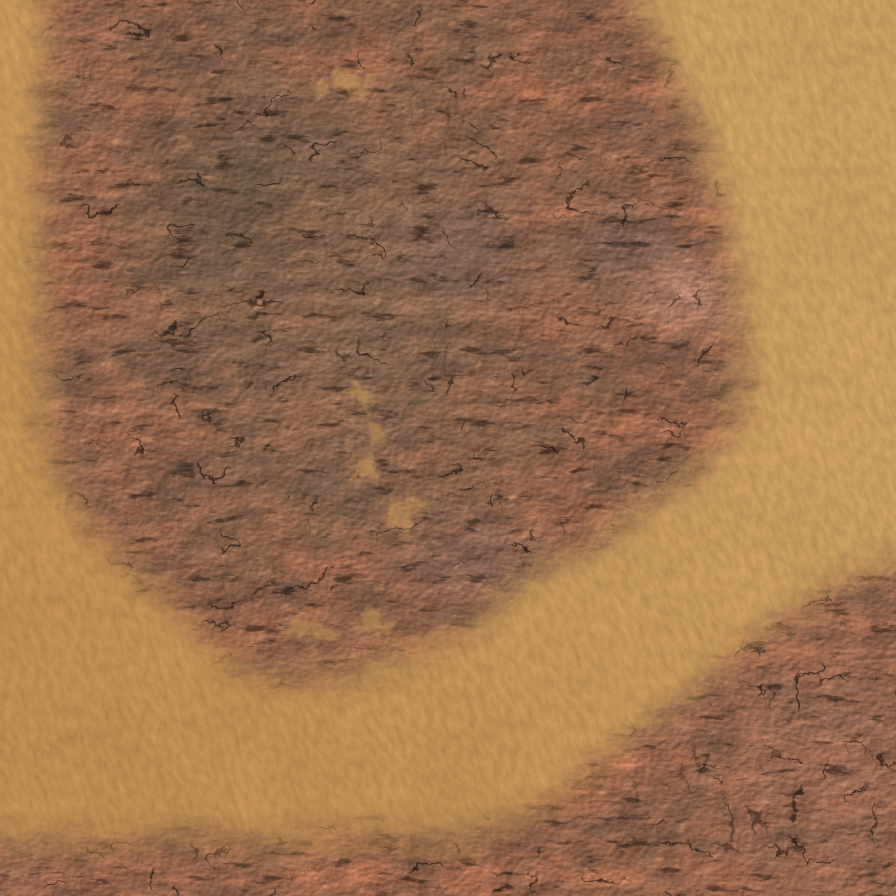
A three.js fragment shader for this texture:

```glsl
// Weathered red rock surrounded by soft ochre sand, seen from above.
// Smoothly joined half planes and a rising ledge place the rock; layered
// gradient noise gives the strata, relief, cracks, stains and sand grain.
varying vec2 vUv;

const float TAU = 6.2831853;

vec2 randomGradient(vec2 cell) {
  vec3 q = fract(cell.xyx * vec3(0.1031, 0.1030, 0.0973));
  q += dot(q, q.yzx + 33.33);
  float angle = TAU * fract((q.x + q.y) * q.z);
  return vec2(cos(angle), sin(angle));
}

float gradientNoise(vec2 p) {
  vec2 i = floor(p), f = fract(p);
  vec2 u = f * f * f * (f * (f * 6.0 - 15.0) + 10.0);
  vec2 e = vec2(1.0, 0.0);
  float a = dot(randomGradient(i), f);
  float b = dot(randomGradient(i + e.xy), f - e.xy);
  float c = dot(randomGradient(i + e.yx), f - e.yx);
  float d = dot(randomGradient(i + e.xx), f - e.xx);
  return mix(mix(a, b, u.x), mix(c, d, u.x), u.y);
}

float fbm(vec2 p) {
  float sum = 0.0, amplitude = 0.6;
  for (int i = 0; i < 4; i++) {
    sum += amplitude * gradientNoise(p);
    p = mat2(0.98, 0.2, -0.2, 0.98) * p * 2.03 + vec2(17.3, 9.1);
    amplitude *= 0.55;
  }
  return sum;
}

float smoothMax(float a, float b, float k) {
  float h = max(k - abs(a - b), 0.0) / k;
  return max(a, b) + h * h * k * 0.25;
}

// Positive on the right-hand side of the line from a to b.
float halfPlane(vec2 p, vec2 a, vec2 b) {
  vec2 along = normalize(b - a);
  return dot(p - a, vec2(along.y, -along.x));
}

// Soft round weight around a centre.
float glow(vec2 p, vec2 centre, vec2 radius) {
  vec2 q = (p - centre) / radius;
  return exp(-dot(q, q));
}

// Distance to the large rounded rock, negative inside.
float basinDistance(vec2 p) {
  float k = 0.07;
  float d = smoothMax(0.045 - p.x, p.x - 0.832, k);
  d = smoothMax(d, halfPlane(p, vec2(0.075, 0.435), vec2(0.24, 0.268)), k);
  d = smoothMax(d, 0.234 - p.y, k);
  d = smoothMax(d, halfPlane(p, vec2(0.443, 0.25), vec2(0.781, 0.474)), k);
  return smoothMax(d, halfPlane(p, vec2(0.83, 0.753), vec2(0.713, 1.0)), k);
}

// Distance to the rock along the bottom, which climbs to the right.
float ledgeDistance(vec2 p) {
  return 0.9 * (p.y - 0.068 - 0.31 * smoothstep(0.48, 1.04, p.x));
}

// Short tapering lines along the zero crossings of warped noise.
float cracks(vec2 p, vec2 scale, float width) {
  vec2 q = p * scale + 0.5 * vec2(fbm(p * 45.0), fbm(p * 45.0 + 60.0));
  float presence = smoothstep(0.08, 0.38, gradientNoise(q * 0.9 + 31.0));
  return presence * (1.0 - smoothstep(0.0, width * (0.4 + presence), abs(gradientNoise(q))));
}

float rockHeight(vec2 p) {
  return 0.8 * fbm(p * vec2(13.0, 36.0)) + 0.8 * fbm(p * vec2(36.0, 44.0) + 7.0)
    + 0.22 * gradientNoise(p * vec2(150.0, 190.0));
}

vec3 rockColour(vec2 p) {
  float height = rockHeight(p);
  float relief = height - rockHeight(p + vec2(-0.0014, 0.0018));
  float bands = cos(TAU * (p.y - 0.909) / 0.127) + 0.6 * cos(TAU * (p.x - 0.117) / 0.247);
  float corner = glow(p, vec2(0.92, 0.15), vec2(0.13, 0.15));
  float blotches = fbm(p * vec2(18.0, 34.0) + 50.0);

  // Red strata fade to grey brown near the middle.
  float grey = glow(p, vec2(0.37, 0.68), vec2(0.25, 0.27)) + 0.8 * fbm(p * 8.0 + 3.0);
  float warmth = 0.5 + 0.09 * bands + 0.6 * fbm(p * vec2(7.0, 24.0) + 12.0) + 0.7 * blotches - 0.25 * grey;
  vec3 colour = mix(vec3(0.43, 0.315, 0.255), vec3(0.66, 0.42, 0.305), clamp(warmth, 0.0, 1.0));
  colour = mix(colour, vec3(0.50, 0.405, 0.315), 0.5 * clamp(grey, 0.0, 1.0));

  // Broad mineral stains and pale weathered flecks.
  float violet = glow(p, vec2(0.50, 0.72), vec2(0.07, 0.05))
    + glow(p, vec2(0.70, 0.72), vec2(0.07, 0.05)) + glow(p, vec2(0.53, 0.37), vec2(0.08, 0.05));
  colour = mix(colour, vec3(0.49, 0.375, 0.33), 0.5 * min(violet, 1.0));
  colour = mix(colour, vec3(0.34, 0.29, 0.23), 0.55 * glow(p, vec2(0.27, 0.78), vec2(0.075, 0.08)));
  float pink = glow(p, vec2(0.768, 0.668), vec2(0.045, 0.035)) * (0.8 + 1.5 * fbm(p * 35.0));
  colour = mix(colour, vec3(0.74, 0.53, 0.45), clamp(pink, 0.0, 0.8));
  colour = mix(colour, vec3(0.62, 0.43, 0.35), 0.45 * corner);
  colour = mix(colour, vec3(0.70, 0.51, 0.37), 0.5 * smoothstep(0.18, 0.5, fbm(p * vec2(32.0, 60.0) + 80.0)));

  float crevices = smoothstep(0.14, 0.42, fbm(p * vec2(22.0, 75.0) + 90.0));
  float crack = 0.4 * crevices + 0.5 * cracks(p, vec2(20.0, 34.0), 0.05)
    + (0.12 + 0.5 * corner) * cracks(p + 4.0, vec2(36.0, 17.0), 0.07);
  float light = 1.03 + 0.2 * height + clamp(0.75 * relief, -0.28, 0.28);
  return colour * light * (1.0 - min(crack, 0.6));
}

vec3 sandColour(vec2 p) {
  vec2 slanted = p + vec2(0.3 * p.y, 0.0);
  float streaks = fbm(slanted * vec2(125.0, 65.0));
  float mottling = fbm(p * 9.0 + 20.0);
  vec3 colour = mix(vec3(0.735, 0.545, 0.315), vec3(0.775, 0.605, 0.37), smoothstep(0.2, 1.7, p.x + p.y));
  return colour * (1.0 + 0.15 * streaks + 0.05 * mottling);
}

// Small ragged sand pockets left on the rock.
float sandPockets(vec2 p) {
  vec2 q = p + 0.045 * vec2(fbm(p * 22.0), fbm(p * 22.0 + 40.0));
  float s = glow(q, vec2(0.38, 0.91), vec2(0.033, 0.02));
  s = max(s, glow(q, vec2(0.397, 0.553), vec2(0.024, 0.014)));
  s = max(s, glow(q, vec2(0.423, 0.525), vec2(0.023, 0.015)));
  s = max(s, glow(q, vec2(0.41, 0.477), vec2(0.02, 0.014)));
  s = max(s, glow(q, vec2(0.45, 0.427), vec2(0.026, 0.024)));
  s = max(s, glow(q, vec2(0.345, 0.29), vec2(0.032, 0.017)));
  s = max(s, glow(q, vec2(0.423, 0.303), vec2(0.029, 0.025)));
  return 0.62 * smoothstep(0.25, 0.95, s + 0.6 * fbm(p * 50.0));
}

void main() {
  vec2 p = vUv;
  float edge = min(basinDistance(p), ledgeDistance(p));
  edge += 0.022 * fbm(p * vec2(16.0, 50.0)) + 0.01 * gradientNoise(p * 9.0);
  float cover = max(smoothstep(-0.04, 0.034, edge), sandPockets(p));
  gl_FragColor = vec4(mix(rockColour(p), sandColour(p), cover), 1.0);
}
```
